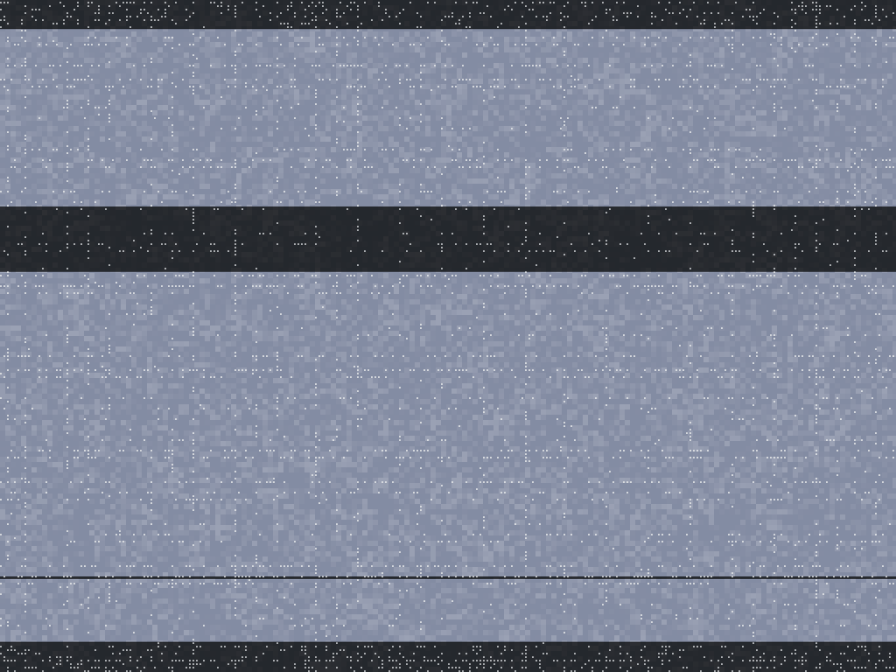
A WebGL 2 fragment shader for this background:

```glsl
#version 300 es
precision highp float;
// Woven blue-grey field of small tonal blocks, crossed by dark horizontal bands.
// Pale square stitches sit on a fine grid; periodic rows and columns raise their
// density. Lengths are fractions of the canvas height.
uniform vec2 u_resolution;
out vec4 outColor;

const vec3 FIELD_BASE = vec3(0.515, 0.548, 0.638);
const vec3 FIELD_LIGHT = vec3(0.605, 0.632, 0.706);
const vec3 BAND_BASE = vec3(0.143, 0.156, 0.176);
const vec3 BAND_LIGHT = vec3(0.175, 0.183, 0.200);
const vec3 STITCH = vec3(0.88, 0.89, 0.90);

const float BLOCK_ROWS = 128.0;
const float STITCH_ROWS = 192.0;
const float STITCH_HALF = 0.25;     // half width, in stitch cells
const float THREAD_PERIOD = 11.85;  // spacing of busy rows and columns, in cells
const float ACTIVITY_PERIOD = 0.149;
const float ACTIVITY_PEAK = 0.451;

const vec2 TOP_BAND = vec2(0.9566, 2.0);
const vec2 MIDDLE_BAND = vec2(0.5955, 0.6927);
const vec2 THIN_BAND = vec2(0.1385, 0.1422);
const vec2 BOTTOM_BAND = vec2(-1.0, 0.0451);

float hash(vec2 cell, uint seed) {
  uvec2 q = uvec2(ivec2(cell) + 4096);
  uint n = q.x * 1597334677u ^ q.y * 3812015801u ^ seed * 668265263u;
  n = (n ^ (n >> 15)) * 2246822519u;
  n = (n ^ (n >> 13)) * 3266489917u;
  return float((n ^ (n >> 16)) >> 8) / 16777216.0;
}

float cornerSlope(vec2 cell, vec2 offset) {
  float angle = 6.28319 * hash(cell, 1u);
  return dot(vec2(cos(angle), sin(angle)), offset);
}

float gradientNoise(vec2 p) {
  vec2 i = floor(p), f = fract(p);
  vec2 s = f * f * f * (f * (f * 6.0 - 15.0) + 10.0);
  vec2 e = vec2(1.0, 0.0);
  float low = mix(cornerSlope(i, f), cornerSlope(i + e, f - e), s.x);
  float high = mix(cornerSlope(i + e.yx, f - e.yx), cornerSlope(i + 1.0, f - 1.0), s.x);
  return mix(low, high, s.y);
}

// Tone of one block: fine and double-width grain over soft patches
float blockTone(vec2 cell) {
  float grain = 0.65 * hash(cell, 2u) + 0.35 * hash(floor(cell * vec2(0.5, 1.0)), 3u);
  return smoothstep(0.38, 0.98, grain + 0.22 * gradientNoise(cell / 9.0));
}

// Block grid with one-pixel smoothing across the joints
float blockField(vec2 p, float pixel) {
  vec2 q = p * BLOCK_ROWS - 0.5;
  vec2 i = floor(q);
  vec2 s = clamp((fract(q) - 0.5) / (BLOCK_ROWS * pixel) + 0.5, 0.0, 1.0);
  vec2 e = vec2(1.0, 0.0);
  return mix(mix(blockTone(i), blockTone(i + e), s.x),
             mix(blockTone(i + e.yx), blockTone(i + 1.0), s.x), s.y);
}

// Coverage of a horizontal band
float band(float y, vec2 span, float pixel) {
  vec2 edge = clamp(vec2(y - span.x, span.y - y) / pixel + 0.5, 0.0, 1.0);
  return edge.x * edge.y;
}

// One when a grid index falls on a repeating thread
float onThread(float index, float start) {
  float d = mod(index - start + 0.5 * THREAD_PERIOD, THREAD_PERIOD) - 0.5 * THREAD_PERIOD;
  return step(abs(d), 0.5);
}

// Chance that a grid cell holds a stitch
float stitchChance(vec2 cell) {
  float y = (cell.y + 0.5) / STITCH_ROWS;
  float activity = 0.5 + 0.5 * cos(6.28319 * (y - ACTIVITY_PEAK) / ACTIVITY_PERIOD);
  float rowThread = max(onThread(cell.y, 86.4), 0.75 * max(onThread(cell.y, 89.7), onThread(cell.y, 84.3)));
  float row = rowThread * mix(0.08, 0.52, activity) * mix(0.5, 1.0, hash(vec2(0.0, cell.y), 4u));
  float column = onThread(cell.x, 7.4) * mix(0.10, 0.26, hash(vec2(cell.x, 0.0), 5u));
  column += 0.14 * onThread(cell.x, 13.4) * step(0.5, hash(vec2(cell.x, 0.0), 6u));
  float border = step(TOP_BAND.x + 0.006, y) + step(y, BOTTOM_BAND.y - 0.008);
  return 0.004 + row + column + 0.13 * border;
}

float stitches(vec2 p, float pixel) {
  vec2 q = p * STITCH_ROWS;
  vec2 cell = floor(q);
  vec2 d = abs(fract(q) - 0.25);
  d = min(d, 1.0 - d);
  vec2 cover = clamp((STITCH_HALF - d) / (STITCH_ROWS * pixel) + 0.5, 0.0, 1.0);
  return cover.x * cover.y * step(hash(cell, 7u), stitchChance(cell));
}

void main() {
  float pixel = 1.0 / u_resolution.y;
  vec2 p = gl_FragCoord.xy * pixel;

  // Cloth and bands
  float tone = blockField(p, pixel);
  float dark = max(max(band(p.y, TOP_BAND, pixel), band(p.y, MIDDLE_BAND, pixel)),
                   max(band(p.y, THIN_BAND, pixel), band(p.y, BOTTOM_BAND, pixel)));
  vec3 color = mix(mix(FIELD_BASE, FIELD_LIGHT, tone), mix(BAND_BASE, BAND_LIGHT, tone), dark);

  // Stitches, dimmer on the dark bands
  color = mix(color, STITCH, stitches(p, pixel) * mix(0.85, 0.7, dark));
  outColor = vec4(color, 1.0);
}
```
